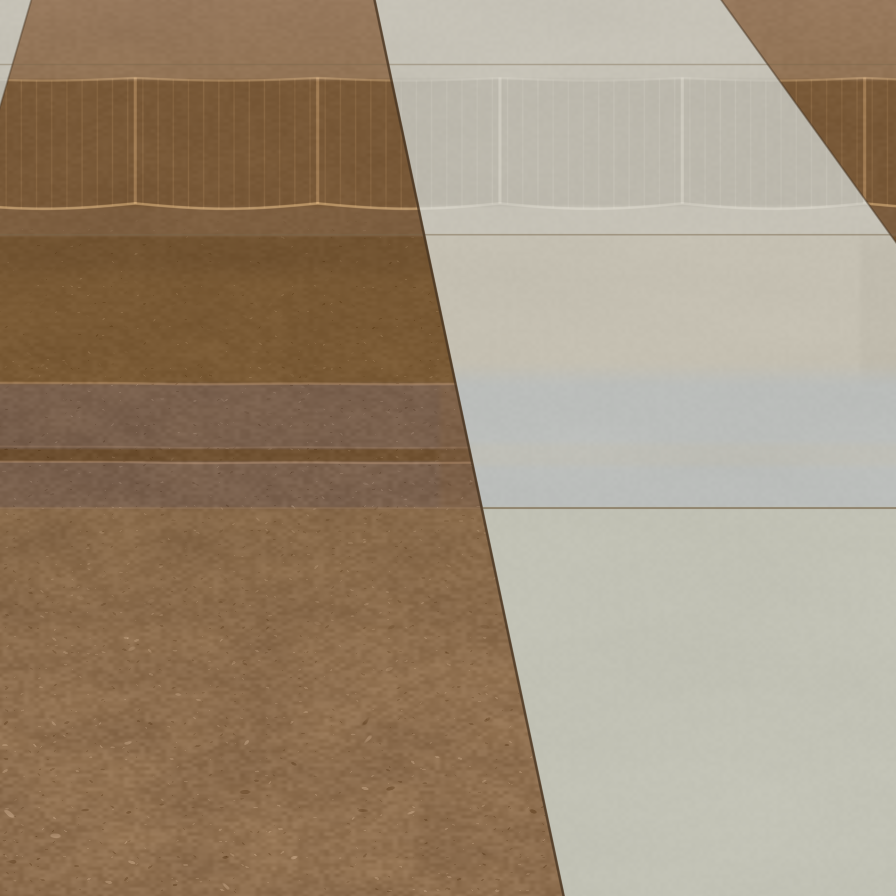
Give the GLSL for this texture, as a Shadertoy shader.

```glsl
// Brown speckled floor crossed by pale slanted bands, with a faint reflected
// railing and horizontal stripes. Straight edges split the two materials;
// value noise and jittered flecks give the stone its grain.

float hash(vec2 p) {
    return fract(sin(dot(p, vec2(127.1, 311.7))) * 43758.5453);
}

float noise(vec2 p) {
    vec2 i = floor(p), f = fract(p);
    f = f * f * (3.0 - 2.0 * f);
    return mix(mix(hash(i), hash(i + vec2(1, 0)), f.x),
               mix(hash(i + vec2(0, 1)), hash(i + vec2(1, 1)), f.x), f.y);
}

float fbm(vec2 p) {
    float sum = 0.0, amp = 0.5;
    for (int i = 0; i < 4; i++) {
        sum += amp * noise(p);
        p = p * 2.03 + 17.3;
        amp *= 0.5;
    }
    return sum;
}

// Soft line of half width w at signed distance d
float line(float d, float w) {
    float aa = 0.8 / iResolution.y;
    return 1.0 - smoothstep(w - aa, w + aa, abs(d));
}

float band(float v, float a, float b, float soft) {
    return smoothstep(a - soft, a + soft, v) * (1.0 - smoothstep(b - soft, b + soft, v));
}

// Signed flecks: positive are light chips, negative are dark pits
float flecks(vec2 p, float cells, float density) {
    vec2 q = p * cells, id = floor(q);
    float seed = hash(id + cells);
    vec2 d = fract(q) - 0.35 - 0.3 * vec2(hash(id + 3.7), hash(id + 9.2));
    float a = (hash(id + 5.1) - 0.5) * 1.6;
    d = mat2(cos(a), sin(a), -sin(a), cos(a)) * d;
    float size = mix(0.10, 0.28, hash(id + 1.9));
    float r = length(d * vec2(1.0, 2.4)) + 0.12 * (noise(q * 5.0) - 0.5);
    float mask = (1.0 - smoothstep(size * 0.5, size, r)) * step(seed, density);
    return mask * (hash(id + 8.3) > 0.5 ? 1.0 : -0.8);
}

// Reflected railing: x is bars and posts, y is the rails
vec2 railing(float x, float t) {
    float bay = fract((x - 0.151) / 0.2035);
    float sag = 0.006 * sin(bay * 3.14159);
    float top = 0.087 + 0.5 * sag, bottom = 0.227 + sag;
    float inside = band(t, top, bottom, 0.002);
    float bars = line((fract(bay * 12.0) - 0.5) * 0.01696, 0.0007)
               * (0.6 + 0.4 * noise(vec2(x * 60.0, t * 40.0)));
    float post = line((fract(bay + 0.5) - 0.5) * 0.2035, 0.0017);
    float rails = 0.55 * line(t - top, 0.0012) + line(t - bottom, 0.0014);
    return vec2(inside * max(0.45 * bars, post), rails);
}

vec3 brownFloor(vec2 p, float t) {
    vec3 col = mix(vec3(0.59, 0.47, 0.36), vec3(0.57, 0.45, 0.33), t * 10.0);
    col = mix(col, vec3(0.47, 0.345, 0.215), smoothstep(0.086, 0.092, t));
    col = mix(col, vec3(0.49, 0.37, 0.25), smoothstep(0.228, 0.234, t));
    col = mix(col, vec3(0.445, 0.325, 0.19), smoothstep(0.262, 0.266, t));
    col = mix(col, vec3(0.475, 0.35, 0.205), smoothstep(0.29, 0.32, t));
    col = mix(col, vec3(0.475, 0.375, 0.30), smoothstep(0.425, 0.431, t));
    col = mix(col, vec3(0.435, 0.315, 0.19), band(t, 0.501, 0.515, 0.002));
    // Purple stripe fades to plain brown beside the slanted edge
    col = mix(col, vec3(0.50, 0.38, 0.27), 0.6 * band(t, 0.43, 0.567, 0.004) * smoothstep(0.485, 0.497, p.x));
    vec3 lower = mix(vec3(0.53, 0.41, 0.285), vec3(0.56, 0.435, 0.31), smoothstep(0.57, 0.8, t));
    col = mix(col, lower, smoothstep(0.564, 0.570, t));

    // Mottling, grain and flecks, coarser toward the viewer
    float near = smoothstep(0.15, 0.9, t);
    col += (fbm(p * vec2(14.0, 28.0)) - 0.47) * vec3(0.10, 0.09, 0.07) * (0.3 + 0.7 * near);
    col += (noise(p * vec2(170.0, 260.0)) - 0.5) * (0.025 + 0.045 * near);
    col += 0.09 * near * flecks(p, 75.0, 0.22);
    col += 0.07 * smoothstep(0.22, 0.3, t) * flecks(p + 0.37, 110.0, 0.20);
    col += 0.12 * smoothstep(0.55, 0.9, t) * flecks(p + 0.71, 38.0, 0.13);

    // Bright rims of the reflected stripes
    float wave = 0.002 * (noise(vec2(p.x * 9.0, 2.0)) - 0.5);
    float rims = line(t - 0.428 - wave, 0.0013) + 0.45 * line(t - 0.499 - wave, 0.001)
               + line(t - 0.516 - wave, 0.0012) + 0.35 * line(t - 0.567, 0.001);
    col += rims * vec3(0.12, 0.10, 0.08);
    vec2 rail = railing(p.x, t);
    col += rail.x * vec3(0.16, 0.14, 0.11) + rail.y * vec3(0.24, 0.22, 0.17);
    return col;
}

vec3 paleFloor(vec2 p, float t) {
    vec3 col = vec3(0.775, 0.76, 0.715);
    col = mix(col, vec3(0.735, 0.72, 0.675), band(t, 0.088, 0.23, 0.003));
    col = mix(col, vec3(0.77, 0.75, 0.695), smoothstep(0.258, 0.266, t));
    col = mix(col, vec3(0.735, 0.745, 0.735), smoothstep(0.40, 0.435, t));
    col = mix(col, vec3(0.755, 0.745, 0.70), 0.6 * band(t, 0.495, 0.52, 0.006));
    col = mix(col, vec3(0.76, 0.76, 0.71), smoothstep(0.563, 0.569, t));
    col -= 0.02 * band(t, 0.27, 0.42, 0.02) * smoothstep(0.955, 0.965, p.x);
    col += (fbm(p * vec2(5.0, 16.0)) - 0.47) * 0.025 + (noise(p * 230.0) - 0.5) * 0.012;
    vec2 rail = railing(p.x, t);
    return col + rail.x * 0.065 + rail.y * 0.055;
}

void mainImage(out vec4 fragColor, in vec2 fragCoord) {
    vec2 p = fragCoord / iResolution.xy;
    float t = 1.0 - p.y, aa = 0.8 / iResolution.y;

    // Distances to the three slanted edges, positive to the right
    float left = (p.x - 0.035 + 0.293 * t) * 0.96;
    float middle = (p.x - 0.419 - 0.211 * t) * 0.978;
    float right = (p.x - 0.805 - 0.721 * t) * 0.811;
    float pale = max(1.0 - smoothstep(-aa, aa, left),
                     smoothstep(-aa, aa, middle) * (1.0 - smoothstep(-aa, aa, right)));
    vec3 col = mix(brownFloor(p, t), paleFloor(p, t), pale);

    // Tile seams, then dark joints along the slanted edges
    float seams = 0.5 * line(t - 0.072, 0.0008) + 0.7 * line(t - 0.262, 0.0008)
                + pale * line(t - 0.567, 0.0010);
    col = mix(col, vec3(0.47, 0.40, 0.29), 0.75 * seams);
    float joints = max(line(middle + 0.001, 0.0014), max(0.6 * line(left, 0.001), 0.7 * line(right, 0.001)));
    col = mix(col, vec3(0.27, 0.20, 0.13), 0.75 * joints);
    fragColor = vec4(clamp(col, 0.0, 1.0), 1.0);
}
```
